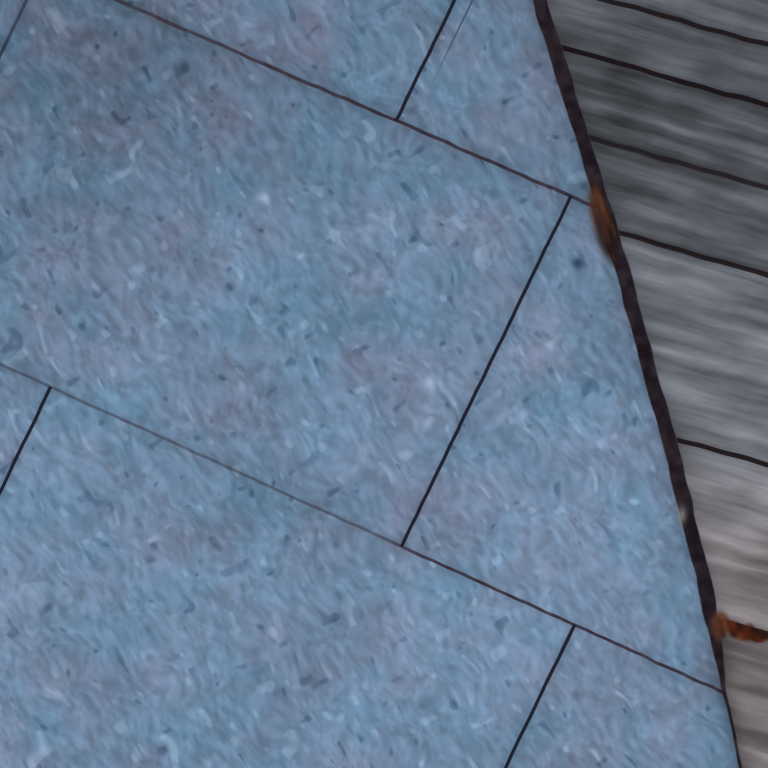
This texture is drawn by a Shadertoy shader. Its source:

```glsl
#define JOINT_WIDTH 0.0019
#define JOINT_LEAN 0.484
#define BOND_PERIOD 0.832
#define BOND_START 0.592
#define BOND_SHIFT 0.275
#define FLECK_SCALE 62.0
#define FLECK_CONTRAST 0.30
#define PLANK_SLOPE 0.28
#define GAP_WIDTH 0.019

const int SEAMS = 6;
// Seam height at the right border, measured downwards, and its darkness
const vec2 seams[SEAMS] = vec2[](vec2(0.059, 0.85), vec2(0.137, 0.95), vec2(0.245, 0.65),
                                 vec2(0.358, 0.85), vec2(0.605, 0.9), vec2(0.826, 0.8));
const float plankTone[7] = float[](0.39, 0.36, 0.31, 0.35, 0.44, 0.47, 0.43);

float hash(vec2 cell) {
    vec3 h = fract(cell.xyx * 0.1031);
    h += dot(h, h.yzx + 33.33);
    return fract((h.x + h.y) * h.z);
}

float noise(vec2 p) {
    vec2 i = floor(p), f = fract(p);
    f = f * f * (3.0 - 2.0 * f);
    return mix(mix(hash(i), hash(i + vec2(1, 0)), f.x),
               mix(hash(i + vec2(0, 1)), hash(i + vec2(1, 1)), f.x), f.y);
}

float fbm(vec2 p) {
    float sum = 0.0, amp = 0.5;
    for (int i = 0; i < 4; i++) {
        sum += amp * noise(p);
        p = mat2(1.6, 1.2, -1.2, 1.6) * p + 17.3;
        amp *= 0.5;
    }
    return sum / 0.9375;
}

float stroke(float d, float halfWidth) {
    float soft = max(0.0011, 0.8 / iResolution.y);
    return 1.0 - smoothstep(halfWidth - soft, halfWidth + soft, abs(d));
}

float blob(vec2 p, vec2 center, vec2 radius) {
    vec2 d = (p - center) / radius;
    return exp(-dot(d, d));
}

// Blue stone: slanted flecks over a soft mottling
vec3 stone(vec2 p) {
    vec2 warp = vec2(noise(p * 26.0), noise(p * 26.0 + 40.0)) * 0.016;
    vec2 q = mat2(0.85, 0.53, -0.53, 0.85) * (p + warp);
    float fleck = 0.6 * noise(q * FLECK_SCALE * vec2(2.0, 1.0) + 50.0)
                + 0.4 * noise(q * FLECK_SCALE * vec2(3.6, 2.1) + 90.0) - 0.5;
    float mottle = fbm(p * 9.0 + 5.0) - 0.5;
    float hue = fbm(p * 17.0 + 31.0) - 0.5;
    float shade = 1.0 + FLECK_CONTRAST * fleck + 0.17 * mottle;
    shade *= 0.95 + 0.07 * smoothstep(0.0, 0.75, p.y);
    shade -= 0.13 * blob(p, vec2(0.0), vec2(0.3)) + 0.05 * blob(p, vec2(0.3, 0.13), vec2(0.2, 0.1));
    vec3 col = vec3(0.43, 0.52, 0.625) * shade;
    col += hue * vec3(0.09, -0.02, -0.03);
    float glint = smoothstep(0.80, 0.95, noise(q * vec2(80.0, 48.0) + 12.0));
    float pit = smoothstep(0.84, 0.97, noise(q * vec2(75.0, 60.0) + 71.0));
    col += 0.075 * glint - 0.09 * pit;
    col += 0.15 * (blob(p, vec2(0.345, 0.258), vec2(0.008)) + blob(p, vec2(0.56, 0.498), vec2(0.009)));
    return col - 0.22 * blob(p, vec2(0.753, 0.342), vec2(0.008));
}

// Slab joints: two long courses and a third-bond of slanted cross joints
vec3 paving(vec2 p) {
    float wobble = (noise(p * 55.0) - 0.5) * 0.002;
    float upper = p.y + 0.065 - 0.431 * p.x + wobble;
    float lower = p.y - 0.474 - 0.454 * p.x + wobble;
    float row = step(0.0, upper) + step(0.0, lower);
    float along = p.x + JOINT_LEAN * p.y - BOND_START - BOND_SHIFT * row;
    float cross = (fract(along / BOND_PERIOD + 0.5) - 0.5) * BOND_PERIOD * 0.9 + wobble * 0.5;

    vec3 col = stone(p);
    float dirt = exp(-abs(upper) * 75.0) * 0.16 + exp(-abs(lower) * 90.0) * 0.1;
    col *= 1.0 - dirt - 0.12 * exp(-abs(cross) * 130.0);
    float grit = 0.75 + 0.25 * noise(p * 130.0);
    float topInk = stroke(upper * 0.92, JOINT_WIDTH * 1.15) * mix(0.65, 0.9, smoothstep(0.2, 0.5, p.x));
    float lowInk = stroke(lower * 0.91, JOINT_WIDTH) * mix(0.42, 0.92, smoothstep(0.48, 0.56, p.x));
    col = mix(col, vec3(0.19, 0.14, 0.17), max(topInk, lowInk) * grit);
    float corner = 1.0 - 0.6 * blob(p, vec2(0.0), vec2(0.1));
    col = mix(col, vec3(0.11, 0.11, 0.15), stroke(cross, JOINT_WIDTH * 1.1) * 0.93 * corner);
    float hairline = stroke(along * 0.9 - 0.021, 0.001) * (1.0 - step(0.5, row));
    return mix(col, vec3(0.22, 0.23, 0.29), hairline * (1.0 - smoothstep(0.02, 0.13, p.y)) * 0.7);
}

// Weathered planks with streaks along the grain
vec3 deck(vec2 p) {
    float height = p.y + PLANK_SLOPE * (1.0 - p.x) + (noise(p * 35.0) - 0.5) * 0.003;
    int plank = 0;
    float ink = 0.0, edge = 0.0;
    for (int i = 0; i < SEAMS; i++) {
        float d = height - seams[i].x;
        if (d > 0.0) plank++;
        ink = max(ink, stroke(d, 0.0032) * seams[i].y);
        edge = max(edge, exp(-abs(d) * 110.0) * seams[i].y);
    }
    float streak = fbm(vec2(p.x * 7.0, height * 75.0)) - 0.5;
    float stain = fbm(p * vec2(16.0, 24.0) + 8.0) - 0.5;
    float tone = plankTone[plank] + 0.30 * streak + 0.16 * stain;
    vec3 col = tone * vec3(0.97, 1.01, 1.08);
    col = mix(col, vec3(tone) * vec3(1.05, 1.0, 1.02), smoothstep(0.5, 0.8, p.y));
    col *= 1.0 - 0.3 * edge;
    col = mix(col, vec3(0.11, 0.08, 0.09), ink);
    float litter = 1.0 - smoothstep(0.009, 0.017, abs(height - 0.831) + 0.012 * noise(p * 90.0));
    vec3 rust = mix(vec3(0.10, 0.06, 0.06), vec3(0.40, 0.18, 0.10), noise(p * 110.0));
    return mix(col, rust, litter);
}

void mainImage(out vec4 fragColor, in vec2 fragCoord) {
    vec2 p = fragCoord / iResolution.xy;
    p.y = 1.0 - p.y;
    float soft = max(0.0015, 1.0 / iResolution.y);

    // Curved border between the slabs and the planks
    float border = p.x - (0.693 + 0.325 * p.y - 0.056 * p.y * p.y);
    border += (noise(p * 40.0) - 0.5) * 0.004;
    float gap = GAP_WIDTH * mix(1.0, 0.2, smoothstep(0.78, 0.92, p.y));
    vec3 col = mix(paving(p), deck(p), smoothstep(gap - soft, gap + soft, border));
    col *= 1.0 - 0.35 * exp(-abs(border - gap * 0.5) * 75.0);
    float inGap = smoothstep(-soft, soft, border) * (1.0 - smoothstep(gap - soft, gap + soft, border));
    col = mix(col, vec3(0.13, 0.10, 0.12) + 0.09 * (noise(p * 95.0) - 0.4), inGap * 0.95);

    // Dry leaves caught in the gap, and one pale chip
    float leaves = blob(p, vec2(0.785 + 0.25 * (p.y - 0.29), 0.29), vec2(0.016, 0.06))
                 + blob(p, vec2(0.937, 0.815), vec2(0.014, 0.022));
    float fiber = noise(mat2(0.95, 0.3, -0.3, 0.95) * p * vec2(170.0, 55.0));
    col = mix(col, mix(vec3(0.12, 0.08, 0.08), vec3(0.42, 0.24, 0.16), fiber), smoothstep(0.25, 0.75, leaves) * 0.85);
    col = mix(col, vec3(0.52, 0.51, 0.50), 0.8 * blob(p, vec2(0.888, 0.671), vec2(0.006, 0.011)));
    fragColor = vec4(clamp(col, 0.0, 1.0), 1.0);
}
```
